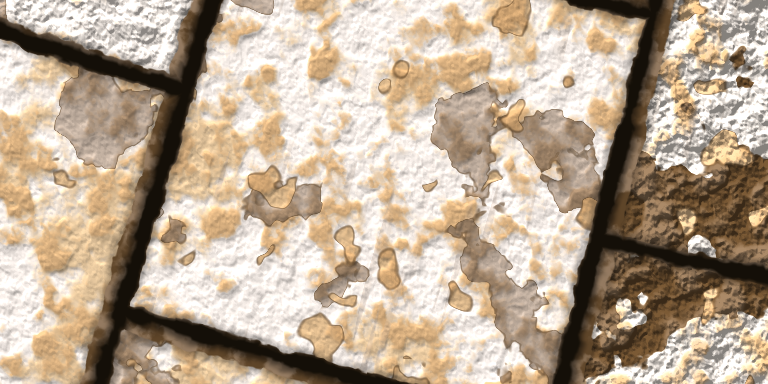
Write a Shadertoy shader that draws this texture.

```glsl
const vec3 LIME  = vec3(0.98, 0.945, 0.92);
const vec3 TAN   = vec3(0.89, 0.77, 0.61);
const vec3 OCHRE = vec3(0.78, 0.60, 0.40);
const vec3 DUST  = vec3(0.75, 0.68, 0.62);
const vec3 UMBER = vec3(0.58, 0.48, 0.38);
const vec3 BARK  = vec3(0.37, 0.27, 0.16);
const vec3 JOINT = vec3(0.08, 0.06, 0.03);
const vec2 PITCH = vec2(1.137, 1.102);

struct Tile { vec2 id; vec2 local; };

vec2 hash2(vec2 p) {
    vec3 q = fract(p.xyx * vec3(0.1031, 0.1030, 0.0973));
    q += dot(q, q.yzx + 33.33);
    return fract((q.xx + q.yz) * q.zy);
}

// Cellular noise: random values blended around scattered points
float cellBlend(vec2 p) {
    vec2 home = floor(p);
    float sum = 0.0, total = 0.0;
    for (int j = -1; j <= 1; j++)
    for (int i = -1; i <= 1; i++) {
        vec2 cell = home + vec2(i, j);
        vec2 d = cell + hash2(cell) - p;
        float w = exp(-7.0 * dot(d, d));
        sum += w * hash2(cell + 71.0).x;
        total += w;
    }
    return sum / total;
}

float layered(vec2 p, int octaves) {
    float sum = 0.0, total = 0.0, gain = 0.5;
    for (int i = 0; i < octaves; i++) {
        sum += gain * cellBlend(p);
        total += gain;
        gain *= 0.55;
        p = mat2(1.6, 1.2, -1.2, 1.6) * p + 17.0;
    }
    return sum / total;
}

// Signed distance, in cell units, to sparsely scattered round chips
float chipDistance(vec2 p, float density) {
    vec2 home = floor(p);
    float nearest = 1.0;
    for (int j = -1; j <= 1; j++)
    for (int i = -1; i <= 1; i++) {
        vec2 cell = home + vec2(i, j);
        vec2 pick = hash2(cell + 31.0);
        float d = length(cell + hash2(cell) - p) - mix(0.08, 0.30, pick.y);
        if (pick.x < density) nearest = min(nearest, d);
    }
    return nearest;
}

// Running bond: odd columns slide by half a tile
Tile findTile(vec2 grid) {
    float column = floor(grid.x / PITCH.x + 0.5);
    float shift = 0.065 + 0.55 * mod(column, 2.0) - 0.046 * column;
    float row = floor((grid.y - shift) / PITCH.y + 0.5);
    return Tile(vec2(column, row), grid - vec2(column, row) * PITCH - vec2(0.0, shift));
}

vec3 plaster(vec2 p, float bias, float rough, float fine) {
    float broad = layered(p * 2.7, 5);
    float stain = smoothstep(0.45, 0.59, 0.58 * broad + 0.42 * fine + bias);
    vec3 color = mix(mix(LIME, vec3(0.87, 0.84, 0.81), rough), TAN, stain);
    return mix(color, OCHRE, 0.6 * stain * smoothstep(0.50, 0.68, fine));
}

// Lays an exposed layer over the surface with a dark broken rim
vec3 expose(vec3 surface, vec3 fill, float depth, float soft, float rim) {
    vec3 color = mix(surface, fill, smoothstep(-soft, soft, depth));
    float line = 1.0 - smoothstep(0.0, rim, abs(depth));
    return mix(color, BARK, 0.55 * line);
}

void mainImage(out vec4 fragColor, in vec2 fragCoord) {
    float px = 1.0 / iResolution.y;
    vec2 p = (fragCoord - 0.5 * iResolution.xy) * px;

    // Tilted grid that fans slightly across the canvas
    float angle = 0.265 - 0.03 * p.x;
    float c = cos(angle), s = sin(angle);
    vec2 grid = vec2(c * p.x - s * p.y, s * p.x + c * p.y);
    Tile tile = findTile(grid);
    vec2 q = tile.local + 5.0 * tile.id + 40.0;

    // Wear of each tile
    float old = max(tile.id.x, 0.0);
    float left = max(-tile.id.x, 0.0);
    float upperLeft = left * step(0.0, tile.id.y);
    float middle = 1.0 - abs(tile.id.x);
    float rough = max(old, 0.6 * upperLeft);
    float bias = 0.02 - 0.10 * old - 0.15 * upperLeft - 0.05 * middle * tile.id.y;

    // Stained plaster and fine scratches
    float fine = layered(q * 17.0, 4);
    float lit = fine - layered((q + vec2(-0.005, 0.006)) * 17.0, 4);
    vec3 color = plaster(q, bias, rough, fine);
    float scratch = smoothstep(0.78, 0.92, cellBlend(q * vec2(65.0, 4.0)));
    color = mix(color, DUST, 0.35 * scratch * smoothstep(0.45, 0.6, cellBlend(q * 3.0)));

    // Peeled crust, strongest on old tiles and the worn left border
    float border = 1.0 - smoothstep(-0.55, -0.22, tile.local.x);
    float worn = middle * border * (1.0 - 0.5 * smoothstep(-0.1, 0.5, tile.local.y));
    float peel = layered(q * 3.6 + 9.0, 5) - 0.69 + 0.14 * old + 0.23 * worn;
    float grime = smoothstep(0.35, 0.68, fine);
    vec3 bare = mix(mix(DUST, UMBER, grime), mix(BARK, UMBER, 0.7 * grime), old);
    color = expose(color, bare, peel, 0.008, 0.014);

    // Scattered chips with ragged outlines
    vec2 warp = vec2(cellBlend(q * 19.0), cellBlend(q * 19.0 + 50.0)) - 0.5;
    float chip = chipDistance(q * 6.5 + 0.45 * warp, mix(0.32, 0.10, left));
    color = expose(color, mix(TAN, OCHRE, 0.3 + 0.5 * grime), -chip, 0.03, 0.045);
    color *= 1.0 + clamp(lit * (1.3 + 4.0 * rough), -0.4, 0.3);

    // Ragged edges, side faces turned to the centre, and open joints
    float ragged = 0.024 * (layered(p * 18.0, 3) - 0.5);
    vec2 edge = 0.5 * PITCH - abs(tile.local) - 0.014 - ragged;
    vec2 face = 0.007 + 0.05 * max(-sign(tile.local) * grid, 0.0);
    float body = min(edge.x, edge.y);
    float top = min(edge.x - face.x, edge.y - face.y);
    vec3 side = mix(BARK, UMBER, grime) * mix(0.45, 1.0, smoothstep(0.0, 0.03, body));
    color *= mix(0.72, 1.0, smoothstep(0.0, 0.025, top));
    color = mix(side, color, smoothstep(-px, px, top));
    color = mix(JOINT, color, smoothstep(-px, 0.004 + px, body));
    fragColor = vec4(clamp(color, 0.0, 1.0), 1.0);
}
```
